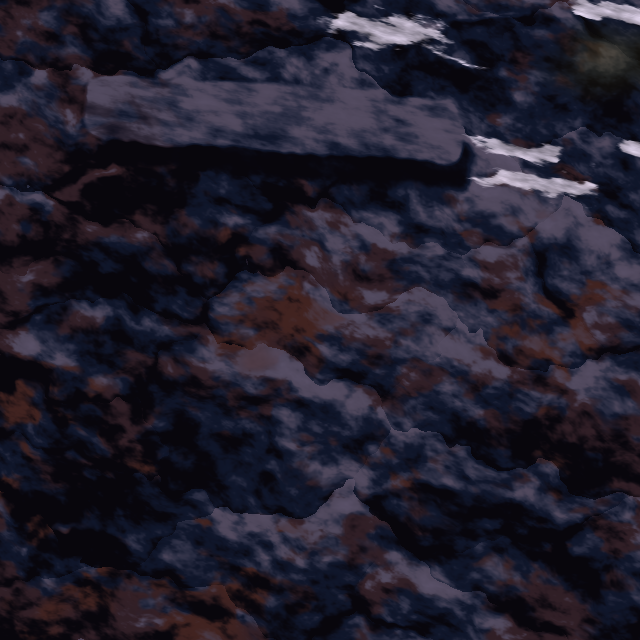
Reproduce this texture procedurally as a Shadertoy shader.

```glsl
// Dusky wet rock: a pale slab, rounded boulders and a few glints of water.
// Layered value noise and warped Voronoi cells build a tone, which is then
// coloured through a cool and a warm ramp chosen by a patchy stain mask.

const vec3 BLACK  = vec3(0.030, 0.022, 0.048);
const vec3 NAVY   = vec3(0.060, 0.085, 0.165);
const vec3 RUST   = vec3(0.190, 0.120, 0.150);
const vec3 EMBER  = vec3(0.270, 0.140, 0.120);
const vec3 SLATE  = vec3(0.170, 0.180, 0.265);
const vec3 MAUVE  = vec3(0.310, 0.280, 0.360);
const vec3 GLINT  = vec3(0.720, 0.680, 0.750);
const vec3 MOSS   = vec3(0.210, 0.200, 0.130);

const float BASE_TONE  = 0.46;
const float GRAIN_TILT = -0.38;            // strata fall to the right
const vec2  CELLS      = vec2(4.0, 6.5);   // boulders across and up
const vec2  SLAB_POS   = vec2(0.43, 0.812);
const vec2  SLAB_HALF  = vec2(0.295, 0.050);
const float SLAB_TILT  = -0.075;

// Centre and radii of the large boulders and of the water patches
const vec4 BOULDERS[5] = vec4[5](
    vec4(-0.02, 0.25, 0.25, 0.20), vec4(0.13, 0.12, 0.10, 0.055),
    vec4(0.72, 0.16, 0.18, 0.08), vec4(0.79, 0.935, 0.11, 0.045),
    vec4(0.22, 0.69, 0.10, 0.05));
const vec4 WATER[5] = vec4[5](
    vec4(0.60, 0.94, 0.10, 0.026), vec4(0.83, 0.775, 0.085, 0.014),
    vec4(0.86, 0.71, 0.10, 0.018), vec4(1.00, 0.778, 0.03, 0.014),
    vec4(0.96, 0.98, 0.09, 0.016));

float hash(vec2 p) {
    return fract(sin(dot(p, vec2(127.1, 311.7))) * 43758.5453);
}

float noise(vec2 p) {
    vec2 i = floor(p), f = fract(p);
    f = f * f * (3.0 - 2.0 * f);
    return mix(mix(hash(i), hash(i + vec2(1, 0)), f.x),
               mix(hash(i + vec2(0, 1)), hash(i + vec2(1, 1)), f.x), f.y);
}

float fbm(vec2 p, int octaves) {
    float sum = 0.0, amp = 0.5, total = 0.0;
    for (int i = 0; i < octaves; i++) {
        sum += amp * noise(p);
        total += amp;
        p = mat2(1.6, -1.2, 1.2, 1.6) * p + 17.3;
        amp *= 0.56;
    }
    return sum / total;
}

vec2 rotate(vec2 p, float a) {
    return vec2(cos(a) * p.x + sin(a) * p.y, cos(a) * p.y - sin(a) * p.x);
}

// x: distance to the cell border, y: height within the cell
vec2 cells(vec2 p) {
    vec2 base = floor(p);
    float near = 9.0, next = 9.0, rise = 0.0;
    for (int y = -1; y <= 1; y++)
    for (int x = -1; x <= 1; x++) {
        vec2 id = base + vec2(x, y);
        vec2 off = p - id - vec2(hash(id), hash(id + 41.7));
        float d = length(off);
        if (d < near) { next = near; near = d; rise = off.y; }
        else next = min(next, d);
    }
    return vec2(next - near, rise);
}

float box(vec2 p, vec2 halfSize, float radius) {
    vec2 d = abs(p) - halfSize + radius;
    return length(max(d, 0.0)) + min(max(d.x, d.y), 0.0) - radius;
}

void mainImage(out vec4 fragColor, in vec2 fragCoord) {
    vec2 uv = fragCoord / iResolution.y;
    vec2 warp = vec2(fbm(uv * 9.0, 4), fbm(uv * 9.0 + 53.0, 4)) - 0.5;
    vec2 p = uv + 0.06 * warp;
    vec2 strata = rotate(uv + 0.03 * warp, GRAIN_TILT) * vec2(1.0, 1.7);

    // Rough surface lit from above
    float broad  = fbm(p * vec2(4.0, 6.5) + 3.0, 4) - 0.49;
    float grain  = fbm(strata * 30.0, 4) - 0.49;
    float relief = fbm(strata * 11.0, 5) - fbm(strata * 11.0 + vec2(-0.1, 0.4), 5);
    float tone = BASE_TONE + 0.85 * broad + 0.85 * grain + 0.75 * relief;

    // Smaller stones: bright shoulders, dark broken crevices
    vec2 cell = cells(rotate(uv + 0.13 * warp, -0.2) * CELLS);
    float broken = smoothstep(0.38, 0.6, fbm(uv * 7.0 + 90.0, 3));
    tone += 0.18 * cell.y + 0.10 * smoothstep(0.1, 0.5, cell.y);
    tone -= 0.28 * broken * (1.0 - smoothstep(0.0, 0.16, cell.x));

    // Large boulders: shaded face under a lit upper rim
    for (int i = 0; i < 5; i++) {
        vec2 v = (p - BOULDERS[i].xy) / BOULDERS[i].zw;
        float d = length(v) - 1.0;
        float face = (1.0 - smoothstep(-0.14, 0.0, d)) * smoothstep(-0.7, 0.3, v.y);
        float rim = exp(-pow((d - 0.07) / 0.08, 2.0)) * smoothstep(0.0, 0.5, v.y);
        tone += 0.17 * rim - 0.20 * face;
    }

    // Flat slab and the shadow below it
    vec2 s = rotate(uv + 0.035 * warp - SLAB_POS, SLAB_TILT);
    float slab = 1.0 - smoothstep(-0.004, 0.004, box(s, SLAB_HALF, 0.03));
    float shade = 1.0 - smoothstep(-0.012, 0.008, box(s - vec2(0.03, -0.05), SLAB_HALF * vec2(0.96, 0.8), 0.02));
    float streaks = fbm(rotate(uv, -0.2) * vec2(16.0, 70.0), 4) - 0.49;
    float slabTone = 0.70 + 0.55 * streaks + 0.5 * grain + 0.4 * broad + 1.3 * s.y - 0.2 * s.x;
    tone = mix(tone, 0.10 + 0.3 * grain, 0.9 * shade);
    tone = mix(tone, slabTone, slab);

    // Stain patches decide between the cool and the warm ramp
    float stain = fbm(p * 6.0 + 21.0, 3) + 0.7 * (fbm(strata * 24.0 + 8.0, 3) - 0.49);
    float upperRight = smoothstep(0.9, 1.6, uv.x + uv.y);
    float warm = smoothstep(0.40, 0.58, stain - 0.16 * upperRight + 0.03 * (0.5 - uv.y));
    warm *= 1.0 - 0.55 * slab;
    float ember = warm * smoothstep(0.5, 0.65, fbm(p * 8.0 + 70.0, 3)) * (1.0 - smoothstep(0.55, 0.8, uv.y));

    vec3 cool = mix(BLACK, NAVY, smoothstep(0.12, 0.42, tone));
    cool = mix(cool, SLATE, smoothstep(0.42, 0.63, tone));
    vec3 hot = mix(BLACK, mix(RUST, EMBER, 0.8 * ember), smoothstep(0.18, 0.54, tone));
    vec3 color = mix(cool, hot, warm);
    color = mix(color, MAUVE, (1.0 - 0.5 * ember) * smoothstep(0.58, 0.82, tone));
    color *= 1.0 + 0.35 * max(tone - 0.8, 0.0);

    // Moss and water in the upper right
    float moss = 1.0 - smoothstep(0.3, 1.1, length((p - vec2(0.95, 0.90)) / vec2(0.12, 0.07)));
    color = mix(color, MOSS * (0.3 + 1.2 * tone), 0.6 * moss);
    float ripple = fbm(rotate(uv, -0.25) * vec2(22.0, 75.0) + 5.0, 4) - 0.49;
    for (int i = 0; i < 5; i++) {
        vec2 v = rotate(p - WATER[i].xy, -0.16) / WATER[i].zw;
        float wet = 1.0 - smoothstep(0.65, 1.1, length(v) - 2.2 * ripple);
        color = mix(color, GLINT * (0.9 + 1.3 * ripple), 0.9 * wet);
    }

    fragColor = vec4(clamp(color, 0.0, 1.0), 1.0);
}
```
